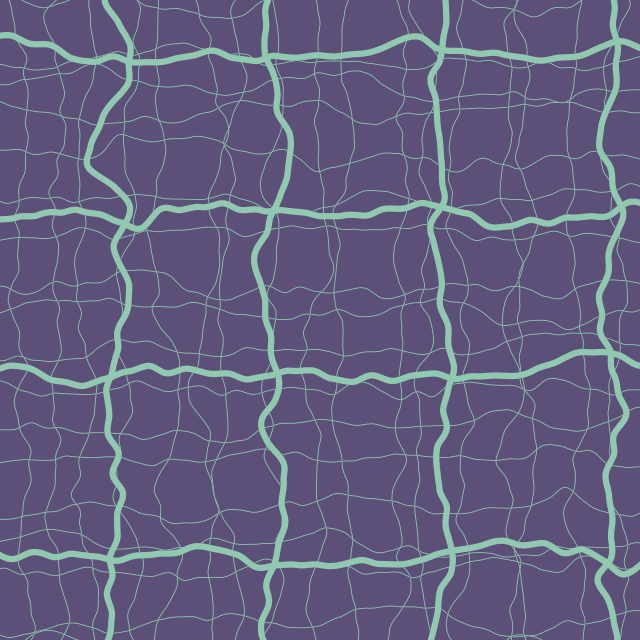
Reproduce this pattern procedurally as a WebGL 1 fragment shader.

```glsl
precision highp float;

// A hand-drawn street grid: broad wandering avenues, about four each way,
// over a finer mesh of hairline lanes. Each line is a straight guide bent by
// its own 1D fractal noise, drawn from its slope-corrected distance.

uniform vec2 u_resolution;

float hash(vec2 p) {
    return fract(sin(dot(p, vec2(127.1, 311.7))) * 43758.55);
}

// Smooth value noise along a line, centred on zero
float noise(float t, float seed) {
    float cell = floor(t);
    float f = fract(t);
    float blend = f * f * (3.0 - 2.0 * f);
    return mix(hash(vec2(cell, seed)), hash(vec2(cell + 1.0, seed)), blend) - 0.5;
}

// Sideways drift of one line at position t along it
float wander(float t, float frequency, float seed) {
    float sum = 0.0;
    float amplitude = 0.5;
    for (int octave = 0; octave < 3; octave++) {
        sum += amplitude * noise(t * frequency + seed * 0.37, seed);
        amplitude *= 0.5;
        frequency *= 2.03;
        seed += 17.3;
    }
    return sum;
}

// Distance to the nearest of the bent lines that cross the x axis;
// jitter shifts each guide by a share of the spacing
float lineDistance(vec2 p, float count, float offset, float jitter,
                   float bend, float frequency, float seed) {
    float nearest = 1.0;
    float base = floor(p.x * count - offset + 0.5);
    for (int k = -1; k <= 1; k++) {
        float index = base + float(k);
        float lineSeed = seed + index * 3.71;
        float shift = jitter * (hash(vec2(lineSeed, 5.3)) - 0.5);
        float guide = (index + offset + shift) / count;
        float before = bend * wander(p.y - 0.001, frequency, lineSeed);
        float after = bend * wander(p.y + 0.001, frequency, lineSeed);
        float slope = (after - before) / 0.002;
        float across = abs(p.x - guide - 0.5 * (before + after));
        nearest = min(nearest, across / sqrt(1.0 + slope * slope));
    }
    return nearest;
}

// Share of a pixel covered by a stroke, also right for strokes under a pixel
float stroke(float d, float halfWidth, float pixel) {
    return clamp((d + halfWidth) / pixel + 0.5, 0.0, 1.0)
         - clamp((d - halfWidth) / pixel + 0.5, 0.0, 1.0);
}

void main() {
    float pixel = 1.0 / min(u_resolution.x, u_resolution.y);
    vec2 p = gl_FragCoord.xy * pixel;

    // Broad avenues
    float avenues = min(
        lineDistance(p, 3.8, 0.64, 0.0, 0.12, 7.6, 11.0),
        lineDistance(p.yx, 3.8, 0.56, 0.0, 0.12, 7.6, 53.0));

    // Hairline lanes, kept apart per direction so crossings stay crisp
    float lanesDown = lineDistance(p, 17.0, 0.3, 0.5, 0.09, 9.5, 131.0);
    float lanesAcross = lineDistance(p.yx, 17.0, 0.7, 0.5, 0.09, 9.5, 277.0);

    float ink = max(stroke(lanesDown, 0.00065, pixel),
                    stroke(lanesAcross, 0.00065, pixel));
    ink = max(ink, stroke(avenues, 0.0049, pixel));

    vec3 ground = vec3(0.36, 0.31, 0.47);
    vec3 street = vec3(0.57, 0.79, 0.69);
    gl_FragColor = vec4(mix(ground, street, ink), 1.0);
}
```
